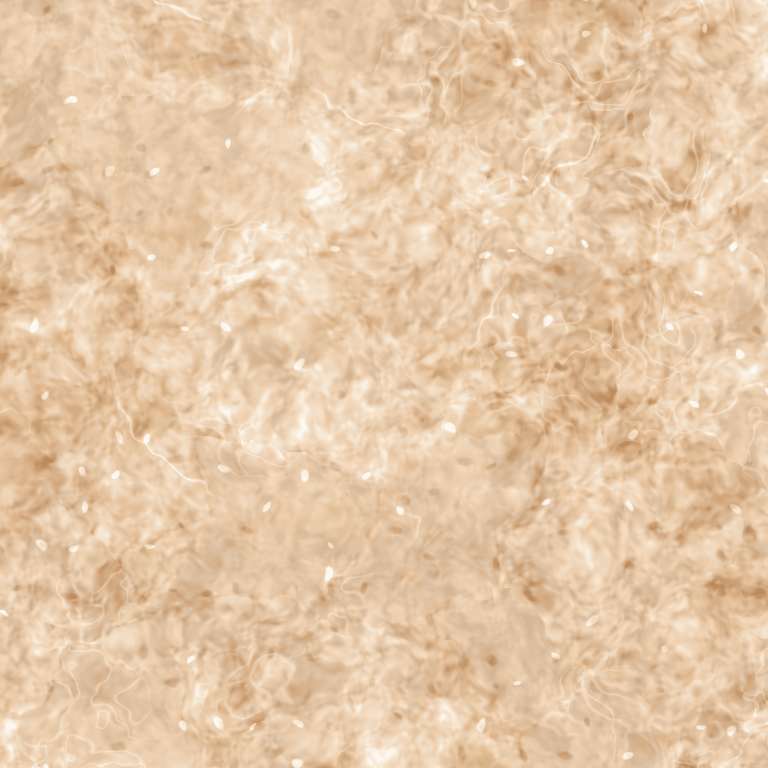
This texture is drawn by a Shadertoy shader. Its source:

```glsl
// Polished beige breccia marble: fine tan and cream mottling, streaky fragments,
// pale clasts, hairline veins and scattered flecks. Unit-variance noise layers
// add up to one tone, which a colour ramp spaced by area share turns to stone.

const vec3 UMBER      = vec3(0.74, 0.55, 0.37);
const vec3 BROWN      = vec3(0.83, 0.67, 0.51);
const vec3 WARM_TAN   = vec3(0.89, 0.75, 0.60);
const vec3 GREY_TAN   = vec3(0.86, 0.75, 0.63);
const vec3 BEIGE      = vec3(0.92, 0.80, 0.67);
const vec3 CREAM      = vec3(0.94, 0.84, 0.73);
const vec3 PALE_CREAM = vec3(0.96, 0.89, 0.80);
const vec3 WHITE      = vec3(0.99, 0.97, 0.94);

const float CLOUD_AMOUNT  = 0.32;
const float MOTTLE_AMOUNT = 0.52;
const float STREAK_AMOUNT = 0.38;
const float GRAIN_AMOUNT  = 0.52;
const float CRACKLE_LIGHT = 1.2;
const float VEIN_LIGHT    = 1.7;
const float TONE_SHIFT    = -0.10;
const float NOISE_SPREAD  = 0.43;   // standard deviation of noise()

float hash(vec2 p) {
    vec3 q = fract(p.xyx * 0.1031);
    q += dot(q, q.yzx + 33.33);
    return fract((q.x + q.y) * q.z);
}

vec2 hash2(vec2 p) {
    return vec2(hash(p), hash(p + 71.7));
}

mat2 rotation(float angle) {
    float c = cos(angle), s = sin(angle);
    return mat2(c, s, -s, c);
}

// Value noise from -1 to 1
float noise(vec2 p) {
    vec2 i = floor(p), f = fract(p);
    f = f * f * (3.0 - 2.0 * f);
    float low  = mix(hash(i), hash(i + vec2(1, 0)), f.x);
    float high = mix(hash(i + vec2(0, 1)), hash(i + vec2(1, 1)), f.x);
    return 2.0 * mix(low, high, f.y) - 1.0;
}

// Layered noise scaled to a standard deviation of about one
float fbm(vec2 p, int octaves, float gain) {
    float sum = 0.0, power = 0.0, amplitude = 1.0;
    for (int i = 0; i < octaves; i++) {
        sum += amplitude * noise(p);
        power += amplitude * amplitude;
        amplitude *= gain;
        p = rotation(0.65) * p * 1.9 + 17.3;
    }
    return sum / (sqrt(power) * NOISE_SPREAD);
}

// Thin lines along the zero contour of the noise
float ridge(vec2 p, float width) {
    return 1.0 - smoothstep(0.0, width, abs(noise(p)));
}

// Voronoi fragments: x = distance to the border, y = random id
vec2 fragments(vec2 p) {
    vec2 cell = floor(p);
    float nearest = 9.0, second = 9.0, id = 0.0;
    for (int y = -1; y <= 1; y++)
    for (int x = -1; x <= 1; x++) {
        vec2 c = cell + vec2(x, y);
        float d = length(c + hash2(c) - p);
        if (d < nearest) {
            second = nearest;
            nearest = d;
            id = hash(c + 5.3);
        } else {
            second = min(second, d);
        }
    }
    return vec2(second - nearest, id);
}

// Sparse turned ellipses, one at most in each grid cell
float flecks(vec2 p, float chance, float radius, float softness) {
    vec2 cell = floor(p);
    vec2 d = fract(p) - mix(vec2(0.3), vec2(0.7), hash2(cell));
    d = rotation(6.28 * hash(cell + 3.1)) * d * vec2(0.8, 1.35);
    float r = radius * mix(0.5, 1.0, hash(cell + 9.7));
    float inside = 1.0 - smoothstep(r * (1.0 - softness), r * (1.0 + softness), length(d));
    return inside * step(hash(cell + 23.9), chance);
}

// Colour ramp; stops sit at the normal quantiles of the area shares
vec3 stoneColour(float tone, float greyness) {
    vec3 tan_ = mix(WARM_TAN, GREY_TAN, greyness);
    vec3 c = mix(UMBER, BROWN, clamp((tone + 2.9) / 1.2, 0.0, 1.0));
    c = mix(c, tan_,       clamp((tone + 1.70) / 1.03, 0.0, 1.0));
    c = mix(c, BEIGE,      clamp((tone + 0.67) / 0.76, 0.0, 1.0));
    c = mix(c, CREAM,      clamp((tone - 0.09) / 0.68, 0.0, 1.0));
    c = mix(c, PALE_CREAM, clamp((tone - 0.77) / 0.88, 0.0, 1.0));
    return mix(c, WHITE,   clamp((tone - 1.65) / 1.20, 0.0, 1.0));
}

void mainImage(out vec4 fragColor, in vec2 fragCoord) {
    vec2 p = fragCoord / iResolution.y + 3.0;
    vec2 warp = vec2(fbm(p * 9.0, 4, 0.6), fbm(p * 9.0 + 40.0, 4, 0.6));
    vec2 rough = vec2(noise(p * 75.0), noise(p * 75.0 + 50.0));
    vec2 q = p + 0.012 * warp;

    // Mottling, with streaks turned differently in each fragment
    vec2 block = fragments(q * 5.0);
    vec2 along = rotation(-0.4 + 1.8 * (block.y - 0.5)) * q;
    float tone = TONE_SHIFT + CLOUD_AMOUNT * fbm(q * 4.0, 3, 0.7);
    tone += MOTTLE_AMOUNT * fbm(q * 17.0 + 8.0, 3, 0.9);
    tone += STREAK_AMOUNT * fbm(along * vec2(22.0, 58.0), 2, 0.8);
    tone += GRAIN_AMOUNT * fbm(p * 85.0 + 0.5 * warp, 2, 0.9);

    // Smooth grey clasts and small brown ones
    float greyClast = step(block.y, 0.14) * smoothstep(0.02, 0.10, block.x);
    tone = mix(tone, 0.4 * tone - 0.25, 0.75 * greyClast);
    vec2 chip = fragments(q * 19.0 + 6.0);
    float brownClast = step(chip.y, 0.09) * smoothstep(0.05, 0.28, chip.x);
    tone = mix(tone, 0.45 * tone - 1.0, 0.8 * brownClast);

    // Crackle and long broken veins
    float crackleMask = smoothstep(-0.1, 0.6, noise(q * 9.0 + 31.0));
    float crackle = max(ridge(along * vec2(17.0, 27.0) + 0.2 * rough, 0.13),
                        ridge(q * 34.0 + 12.0, 0.16));
    tone += CRACKLE_LIGHT * crackle * crackleMask;
    float veinMask = smoothstep(0.05, 0.45, noise(p * 5.0 + 60.0));
    vec2 veinPath = rotation(0.6) * (p + 0.014 * warp + 0.002 * rough);
    tone += VEIN_LIGHT * veinMask * ridge(veinPath * vec2(2.6, 4.2) + 4.0, 0.022);

    // Dark and white flecks with ragged outlines
    vec2 ragged = p + 0.003 * rough;
    tone -= 1.3 * flecks(ragged * 24.0, 0.22, 0.20, 0.45);
    tone += 2.6 * flecks(ragged * 21.0 + 0.37, 0.12, 0.15, 0.30);

    float greyness = smoothstep(-0.9, 0.9, fbm(p * 6.0 + 90.0, 4, 0.8) + 1.5 * greyClast);
    fragColor = vec4(stoneColour(tone, greyness), 1.0);
}
```
